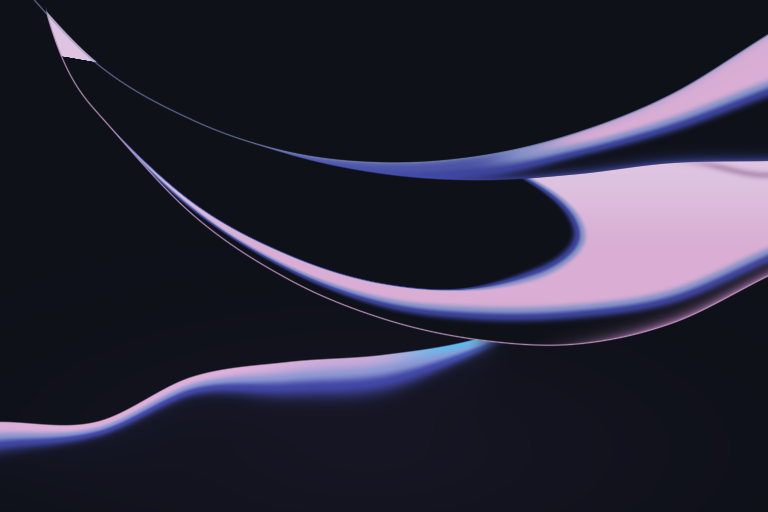
Give the GLSL for this background, as a Shadertoy shader.

```glsl
#define INK vec3(0.055, 0.065, 0.095)
#define BLUE vec3(0.23, 0.26, 0.60)
#define SKY vec3(0.52, 0.57, 0.78)
#define PINK vec3(0.85, 0.68, 0.83)
#define ORCHID vec3(0.70, 0.49, 0.72)
#define CYAN vec3(0.34, 0.73, 0.91)
#define ASPECT 1.5
#define LINE_WIDTH 0.001

// Heights at nine even steps across the canvas
const float RIBBON_TOP[9] = float[9](1.074, .877, .766, .703, .682, .695, .740, .816, .932);
const float RIBBON_BASE[9] = float[9](1.08, .88, .770, .699, .660, .648, .660, .682, .686);
const float RIBBON_FADE[9] = float[9](1.0, .85, .74, .67, .645, .655, .705, .758, .828);
const float BLADE_RIM[9] = float[9](.998, .783, .582, .455, .377, .336, .328, .369, .461);
const float BLADE_INNER[9] = float[9](.990, .779, .605, .502, .445, .4375, .496, .61, .766);
const float BLADE_FADE[9] = float[9](.984, .775, .594, .477, .410, .389, .393, .422, .502);
const float WAVE_TOP[9] = float[9](.176, .176, .264, .293, .307, .340, .414, .5, .6);
const float WAVE_DEPTH[9] = float[9](.043, .022, .027, .052, .055, .022, .012, .012, .012);

// Smooth cubic through the heights, extended straight at both ends
float curve(float k[9], float x) {
    float s = x / ASPECT * 8.0;
    int i = int(clamp(floor(s), 0.0, 7.0));
    float t = s - float(i);
    float a = k[i], b = k[i + 1];
    float before = i > 0 ? k[max(i - 1, 0)] : 2.0 * a - b;
    float after = i < 7 ? k[min(i + 2, 8)] : 2.0 * b - a;
    float m = 0.5 * (b - before), n = 0.5 * (after - a);
    return a + t * (m + t * (3.0 * (b - a) - 2.0 * m - n + t * (2.0 * (a - b) + m + n)));
}

// Curve that can sweep upward near its left tip
float sweep(float k[9], float x, float tip) {
    return curve(k, x) + tip * pow(max((0.195 - x) / 0.1035, 0.0), 3.0);
}

// Approximate distance to a curve, positive above it
float edge(float k[9], vec2 p, float tip) {
    float e = 0.002;
    float h = sweep(k, p.x, tip);
    float slope = (sweep(k, p.x + e, tip) - h) / e;
    return (p.y - h) / sqrt(1.0 + slope * slope);
}

float smoothMin(float a, float b, float r) {
    float h = max(r - abs(a - b), 0.0) / r;
    return min(a, b) - 0.25 * h * h * r;
}

float fall(float a, float b, float x) {
    return 1.0 - smoothstep(a, b, x);
}

// Iridescent ramp from dark through blue to the lit colour
vec3 film(float t, vec3 lit) {
    vec3 c = mix(INK, BLUE, smoothstep(0.0, 0.35, t));
    c = mix(c, SKY, smoothstep(0.35, 0.65, t));
    return mix(c, lit, smoothstep(0.6, 0.95, t));
}

void mainImage(out vec4 fragColor, in vec2 fragCoord) {
    vec2 p = fragCoord / iResolution.xy * vec2(ASPECT, 1.0);
    float px = 1.0 / iResolution.y;
    float ribbonTop = edge(RIBBON_TOP, p, 0.0);
    float ribbonBase = edge(RIBBON_BASE, p, 0.0);
    float rim = edge(BLADE_RIM, p, 0.082);
    float tipMask = smoothstep(0.088, 0.094, p.x);

    // Background with a faint violet haze
    vec2 haze = (p - vec2(0.72, 0.12)) / vec2(0.55, 0.22);
    vec3 col = INK + vec3(0.03, 0.016, 0.04) * exp(-dot(haze, haze));

    // Lower wave, glowing downward from its crest
    float crest = edge(WAVE_TOP, p, 0.0);
    float depth = max(-crest, 0.0);
    float spread = depth / curve(WAVE_DEPTH, p.x);
    float paleness = smoothstep(0.3, 0.7, p.x);
    float waveLight = exp(-spread * spread) * mix(1.0, 0.84, paleness);
    vec3 waveLit = mix(PINK, CYAN, smoothstep(0.70, 0.92, p.x));
    vec3 wave = film(waveLight, waveLit);
    wave = mix(wave, CYAN, 0.8 * smoothstep(0.76, 0.92, p.x) * exp(-depth / 0.012));
    wave += BLUE * 0.14 * exp(-depth / 0.05) * (1.0 - waveLight);
    float waveMask = fall(-px, px, crest) * fall(0.91, 1.01, p.x);
    col = mix(col, wave + (col - INK), waveMask * fall(-px, px, rim));

    // Blade: a soft dark hollow above, a dark band below
    float hollowEnd = 1.133 - 8.2 * (p.y - 0.539) * (p.y - 0.539) - p.x;
    float hollow = smoothMin(edge(BLADE_INNER, p, 0.0), hollowEnd, 0.04);
    float hollowSoft = mix(0.003, 0.026, smoothstep(0.85, 1.1, p.x));
    float bandSoft = mix(0.006, 0.031, smoothstep(0.4, 1.0, p.x));
    float bladeLight = fall(-hollowSoft, hollowSoft, hollow);
    bladeLight *= smoothstep(-bandSoft, bandSoft, edge(BLADE_FADE, p, 0.0));
    vec3 bladeLit = mix(PINK, vec3(0.87, 0.77, 0.88), smoothstep(0.5, 0.68, p.y));
    vec3 blade = film(bladeLight, bladeLit);
    float fold = ribbonBase + 0.028 * smoothstep(1.33, 1.5, p.x);
    blade = mix(blade, ORCHID * 0.8, 0.5 * smoothstep(1.3, 1.42, p.x) * exp(-fold * fold / 6e-5));
    float flare = smoothstep(1.02, 1.3, p.x);
    blade = mix(blade, ORCHID, 0.85 * flare * exp(-max(rim, 0.0) / 0.011));
    float bladeMask = smoothstep(-px, px, rim) * fall(-px, px, ribbonBase);
    col = mix(col, blade, bladeMask * tipMask);
    float rimLine = fall(LINE_WIDTH - px, LINE_WIDTH + px, abs(rim));
    col = mix(col, mix(ORCHID, PINK, 0.6), rimLine * tipMask);

    // Upper ribbon: blue at the waist, pink toward the right
    float ribbonSoft = mix(0.025, 0.034, smoothstep(1.0, 1.5, p.x));
    float ribbonLight = smoothstep(-ribbonSoft, ribbonSoft, edge(RIBBON_FADE, p, 0.0));
    ribbonLight *= mix(0.43, 1.0, smoothstep(0.9, 1.2, p.x));
    vec3 ribbon = film(ribbonLight, PINK);
    float baseGlow = exp(-max(ribbonBase, 0.0) / 0.009);
    ribbon = mix(ribbon, BLUE * 1.2, 0.75 * baseGlow);
    ribbon = mix(ribbon, SKY, 0.5 * exp(-max(-ribbonTop, 0.0) / 0.006));
    float ribbonMask = fall(-px, px, ribbonTop) * smoothstep(-px, px, ribbonBase);
    col = mix(col, ribbon, ribbonMask);
    float topLine = fall(LINE_WIDTH - px, LINE_WIDTH + px, abs(ribbonTop));
    col = mix(col, SKY, 0.75 * topLine);

    fragColor = vec4(clamp(col, 0.0, 1.0), 1.0);
}
```
